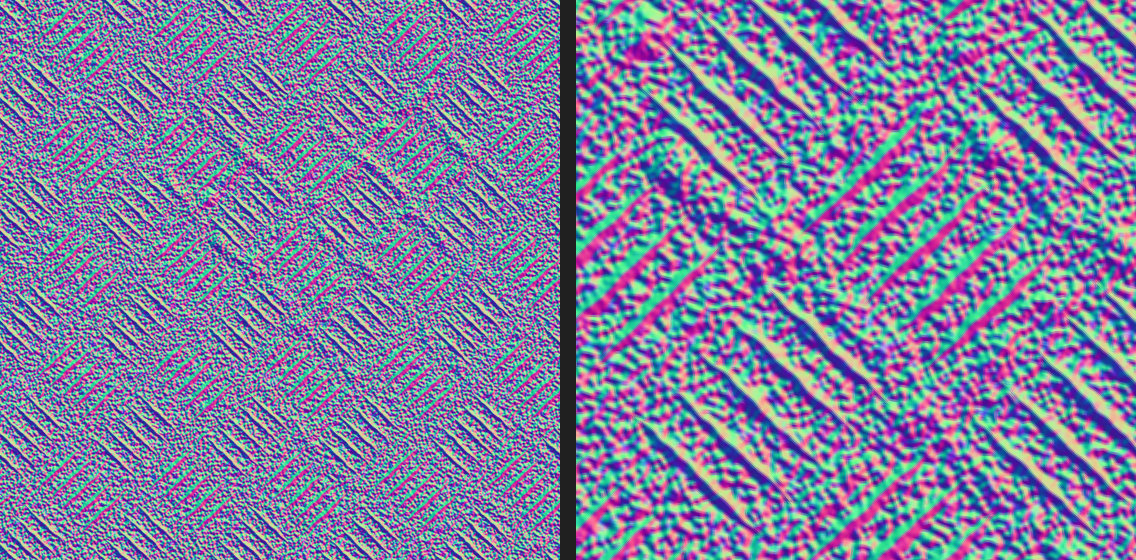
Left, the full canvas; right, a detail of the centre.
Give the GLSL for this texture map, as a Shadertoy shader.

```glsl
// Normal map of a rough five-bar tread plate with crossed groups of lens-shaped ridges.

const float TILES = 5.0;                        // pattern repeats across the canvas
const vec2  RISING_CENTRE  = vec2(0.716, 0.617); // group centres, in tiles
const vec2  FALLING_CENTRE = vec2(0.216, 0.117);
const float BAR_STEP = 0.137;                   // spacing of bars, in tiles
const float BAR_HALF_LENGTH = 0.285;
const float BAR_HALF_WIDTH = 0.032;
const float BAR_SLOPE = 5.0;
const float BAR_WOBBLE = 0.014;                 // raggedness of the bar edges
const vec2  GROUP_HALF_SIZE = vec2(0.24, 0.29);
const float GROUP_SAG = 0.034;                  // depth of the dents under groups
const float GRAIN_FREQ_A = 235.0;
const float GRAIN_FREQ_B = 310.0;
const float GRAIN_HEIGHT_A = 0.031;
const float GRAIN_HEIGHT_B = 0.023;
const float GRAIN_ON_BARS = 0.3;                // share of grain left on the bars
const float LUMP_FREQ = 42.0;
const float LUMP_HEIGHT = 0.09;
const float PATCH_FREQ = 5.0;                   // size of the unevenly worn areas
const vec2  WORN_CENTRE = vec2(0.62, 0.66);
const float WORN_RADIUS = 0.5;
const float SAMPLE_STEP = 0.0006;
const float SOFTNESS = 0.0007;                  // half spacing of the averaged normals

float hash(vec2 p) {
    return fract(sin(dot(p, vec2(127.1, 311.7))) * 43758.5453);
}

// Smooth value noise centred on zero
float noise(vec2 p) {
    vec2 i = floor(p), f = fract(p);
    vec2 u = f * f * (3.0 - 2.0 * f);
    float low  = mix(hash(i), hash(i + vec2(1, 0)), u.x);
    float high = mix(hash(i + vec2(0, 1)), hash(i + vec2(1, 1)), u.x);
    return mix(low, high, u.y) - 0.5;
}

vec2 rotate(vec2 p, float a) {
    float c = cos(a), s = sin(a);
    return vec2(c * p.x - s * p.y, s * p.x + c * p.y);
}

// Tile coordinates around a group: x along its bars, y across them
vec2 groupFrame(vec2 tile, vec2 centre, float angle) {
    return rotate(fract(tile - centre + 0.5) - 0.5, -angle);
}

// Roof-shaped height of five pointed bars, in tiles
float barGroup(vec2 q, float wobble) {
    float row = clamp(floor(q.y / BAR_STEP + 0.5), -2.0, 2.0);
    float across = abs(q.y - row * BAR_STEP + wobble);
    float t = q.x / BAR_HALF_LENGTH;
    return max(0.0, BAR_HALF_WIDTH * (1.0 - t * t) - across);
}

// One inside the group's rectangle, fading to zero around it
float footprint(vec2 q) {
    float gap = length(max(abs(q) - GROUP_HALF_SIZE, 0.0));
    return 1.0 - smoothstep(0.0, 0.1, gap);
}

float height(vec2 p) {
    vec2 tile = p * TILES;
    vec2 rising  = groupFrame(tile, RISING_CENTRE, 0.76);
    vec2 falling = groupFrame(tile, FALLING_CENTRE, -0.76);

    // Ridges
    float wobble = BAR_WOBBLE * noise(p * 95.0);
    float bar = max(barGroup(rising, wobble), barGroup(falling, wobble));
    float onBar = smoothstep(0.0, 0.012, bar);

    // Dents and lumps, strongest in the worn area
    float worn = 1.0 - smoothstep(0.0, WORN_RADIUS, distance(p, WORN_CENTRE));
    worn = clamp(worn + 0.8 * noise(p * PATCH_FREQ + 7.3), 0.0, 1.0);
    float group = max(footprint(rising), footprint(falling));
    float lumps = LUMP_HEIGHT * noise(rotate(p, 0.4) * LUMP_FREQ);
    float relief = worn * (lumps * (1.0 - 0.85 * group) - GROUP_SAG * group);

    // Fine grain from two turned layers
    float grain = GRAIN_HEIGHT_A * noise(rotate(p, 0.6) * GRAIN_FREQ_A)
                + GRAIN_HEIGHT_B * noise(rotate(p, 1.9) * GRAIN_FREQ_B + 31.0);
    grain *= mix(1.0, GRAIN_ON_BARS, onBar);

    return BAR_SLOPE * bar / TILES + relief + grain;
}

// Unit normal from central differences
vec3 surfaceNormal(vec2 p) {
    vec2 e = vec2(SAMPLE_STEP, 0.0);
    vec2 slope = vec2(height(p + e.xy) - height(p - e.xy),
                      height(p + e.yx) - height(p - e.yx)) / (2.0 * SAMPLE_STEP);
    return normalize(vec3(-slope, 1.0));
}

void mainImage(out vec4 fragColor, in vec2 fragCoord) {
    vec2 p = fragCoord / iResolution.y;

    // Average four neighbouring normals to soften the grain
    vec3 normal = vec3(0.0);
    for (int i = 0; i < 4; i++) {
        vec2 corner = vec2(i % 2, i / 2) * 2.0 - 1.0;
        normal += 0.25 * surfaceNormal(p + corner * SOFTNESS);
    }
    fragColor = vec4(normal * 0.5 + 0.5, 1.0);
}
```
